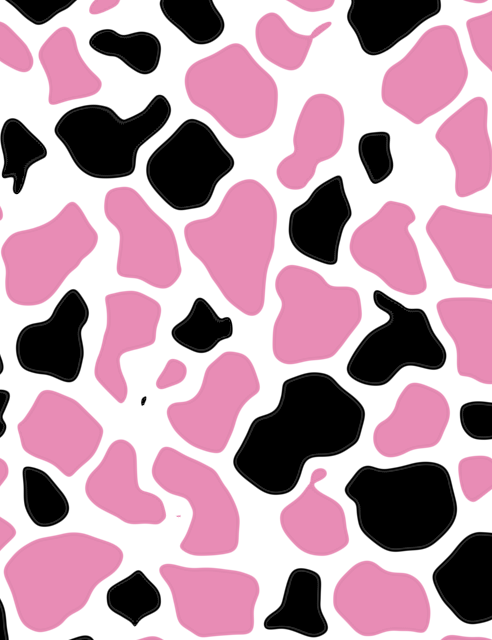
Write a Shadertoy shader that draws this pattern.

```glsl
const float CELLS_ACROSS = 5.6;
const vec3 WHITE = vec3(1.0);
const vec3 BLACK = vec3(0.0);
const vec3 PINK = vec3(0.91, 0.55, 0.71);
const vec3 RIM_GREY = vec3(0.27);

vec3 hash3(vec2 p) {
    vec3 q = fract(vec3(p.xyx) * vec3(0.1031, 0.1030, 0.0973));
    q += dot(q, q.yxz + 33.33);
    return fract((q.xxy + q.yzz) * q.zyx);
}

// Smooth value noise, two channels centred on zero
vec2 noise2(vec2 p) {
    vec2 i = floor(p), f = fract(p);
    f = f * f * f * (f * (f * 6.0 - 15.0) + 10.0);
    vec2 low = mix(hash3(i).xy, hash3(i + vec2(1, 0)).xy, f.x);
    vec2 high = mix(hash3(i + vec2(0, 1)).xy, hash3(i + vec2(1, 1)).xy, f.x);
    return mix(low, high, f.y) - 0.5;
}

float smoothMin(float a, float b, float k) {
    float h = max(k - abs(a - b), 0.0) / k;
    return min(a, b) - h * h * k * 0.25;
}

float smoothMax(float a, float b, float k) {
    return -smoothMin(-a, -b, k);
}

// Three rounded lobes fused around the centre of a cell
float lobedBlob(vec2 p, vec2 cell) {
    vec3 seed = hash3(cell + 71.0);
    vec2 centre = cell + 0.5 + 0.4 * (seed.xy - 0.5);
    float radius = mix(0.12, 0.42, seed.z);
    float d = 9.0;
    for (int i = 0; i < 3; i++) {
        vec3 lobe = hash3(cell + 113.0 + 37.0 * float(i));
        vec2 offset = 0.8 * (lobe.xy - 0.5);
        float size = radius * (0.6 + 0.6 * lobe.z);
        d = smoothMin(d, length(p - centre - offset) - size, 0.18);
    }
    return d;
}

// Returns the patch field in x and the owning cell in yz
vec3 patchField(vec2 p, float halfGap, float growth) {
    const float BLEND = 0.07;
    vec2 base = floor(p), owner = base;
    float nearest = 9.0, others = 0.0;
    for (int y = -2; y <= 2; y++) {
        for (int x = -2; x <= 2; x++) {
            vec2 cell = base + vec2(x, y);
            float d = lobedBlob(p, cell);
            others += exp(-max(d, nearest) / BLEND);
            if (d < nearest) {
                nearest = d;
                owner = cell;
            }
        }
    }
    // Keep a white channel between neighbouring patches
    float rival = -BLEND * log(max(others, 1e-30));
    float channel = halfGap - 0.5 * (rival - nearest);
    return vec3(smoothMax(nearest - growth, channel, 0.13), owner);
}

// Loose checkerboard so the two colours stay mixed
bool isPink(vec2 cell) {
    bool even = fract((cell.x + cell.y) * 0.5) < 0.25;
    bool swapped = hash3(cell + 211.0).x > 0.82;
    return even != swapped;
}

void mainImage(out vec4 fragColor, in vec2 fragCoord) {
    vec2 p = fragCoord / iResolution.x * CELLS_ACROSS + 20.0;
    p += 0.2 * noise2(p * 2.2);

    vec3 field = patchField(p, 0.07, 0.18);
    float slope = max(length(vec2(dFdx(field.x), dFdy(field.x))), 1e-4);
    float pixels = field.x / slope;
    float depth = -pixels / iResolution.x;

    // Flat fills with a faint line just inside the edge
    bool pink = isPink(field.yz);
    vec3 fill = pink ? PINK : BLACK;
    vec3 rim = pink ? PINK * 0.95 : RIM_GREY;
    float line = 1.0 - smoothstep(0.0008, 0.0028, abs(depth - 0.0055));
    fill = mix(fill, rim, 0.6 * line);

    float cover = smoothstep(0.9, -0.9, pixels);
    fragColor = vec4(mix(WHITE, fill, cover), 1.0);
}
```
